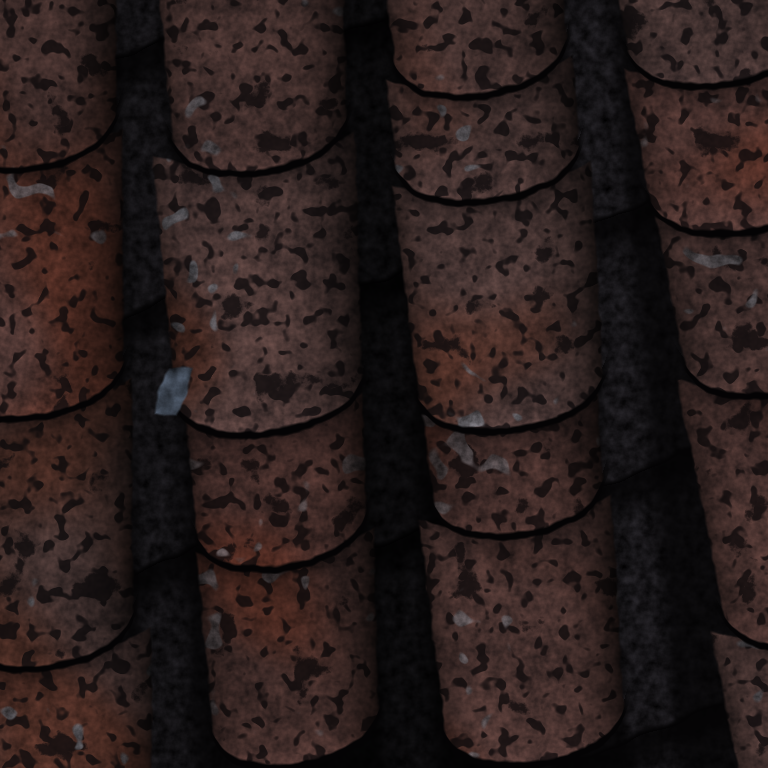
Write a WebGL 1 fragment shader that draws this texture.

```glsl
precision highp float;
// Weathered clay roof in dim light: four leaning columns of overlapping barrel tiles
// over dark pan tiles. Each column is laid from the eaves up, every tile shading
// the one below; gradient noise gives the pits, rust, grain and lichen.

uniform vec2 u_resolution;

// One lane per column, left to right
const vec4 COLUMN_X    = vec4(0.030, 0.325, 0.612, 0.925);
const vec4 COLUMN_LEAN = vec4(0.040, 0.060, 0.090, 0.165);
const vec4 LIP_BASE    = vec4(-0.19, -0.02, 0.05, -0.12);
const vec4 LIP_PITCH   = vec4(0.325, 0.2575, 0.2175, 0.27);
const vec4 LIP_SWING   = vec4(0.0, -0.055, -0.04, 0.07);
const vec4 LIP_RATE    = vec4(1.0, 2.094, 3.1416, 1.4);
const vec4 PAN_PHASE   = vec4(0.20, 0.10, 0.86, 0.50);
const vec4 PAN_LIGHT   = vec4(0.80, 0.45, 1.0, 1.0);

const float HALF_WIDTH = 0.104;
const float TAPER      = 0.035;
const float SOFT       = 0.0022;
const float GAP        = 0.007;
const float PAN_RATE   = 3.0;

const vec3 CLAY_LIGHT = vec3(0.37, 0.265, 0.25);
const vec3 CLAY_DARK  = vec3(0.14, 0.105, 0.105);
const vec3 RUST       = vec3(0.38, 0.20, 0.15);
const vec3 PIT        = vec3(0.06, 0.045, 0.05);
const vec3 LICHEN     = vec3(0.36, 0.35, 0.37);
const vec3 PAN        = vec3(0.092, 0.088, 0.098);
const vec3 SHADOW     = vec3(0.014, 0.011, 0.014);
const vec3 FLAKE      = vec3(0.30, 0.34, 0.40);
const vec2 FLAKE_POS  = vec2(0.225, 0.490);
const vec2 FLAKE_SIZE = vec2(0.019, 0.032);

float hash(vec2 p) {
  return fract(sin(dot(p, vec2(127.1, 311.7))) * 43758.5);
}

vec2 gradient(vec2 cell) {
  float a = 6.2832 * hash(cell);
  return vec2(cos(a), sin(a));
}

float noise(vec2 p) {
  vec2 i = floor(p), f = fract(p), e = vec2(1.0, 0.0);
  vec2 w = f * f * f * (f * (f * 6.0 - 15.0) + 10.0);
  float low  = mix(dot(gradient(i), f), dot(gradient(i + e), f - e), w.x);
  float high = mix(dot(gradient(i + e.yx), f - e.yx), dot(gradient(i + 1.0), f - 1.0), w.x);
  return mix(low, high, w.y);
}

float fbm(vec2 p) {
  float sum = 0.0, amp = 0.6;
  for (int k = 0; k < 4; k++) {
    sum += amp * noise(p);
    p = p * 2.03 + 17.3;
    amp *= 0.55;
  }
  return sum;
}

// Mottled clay with rust, pits and lichen
vec3 claySurface(vec2 p, float grain) {
  vec2 q = p + 0.008 * vec2(noise(p * 30.0), noise(p * 30.0 + 9.0));
  float tone = 0.56 + 0.5 * fbm(p * 8.0) + 0.7 * grain + 0.25 * noise(p * 170.0);
  vec3 clay = mix(CLAY_DARK, CLAY_LIGHT, clamp(tone, 0.0, 1.2));
  float rust = smoothstep(0.0, 0.5, noise(p * 4.5 + 2.0) + 0.35 - 0.5 * p.x - 0.2 * p.y);
  clay = mix(clay, RUST * (0.45 + 0.55 * tone), 0.75 * rust);
  float pits = smoothstep(0.16, 0.36, noise(q * 42.0) + 0.6 * noise(q * 85.0));
  float blotch = smoothstep(0.34, 0.46, noise(q * 19.0 + 5.0) + 0.3 * grain);
  clay = mix(clay, PIT, 0.8 * max(pits, blotch));
  float lichen = smoothstep(0.46, 0.58, noise(q * 34.0 + 7.0) + 0.6 * noise(p * 6.0 + 3.0));
  return mix(clay, LICHEN * (0.9 + grain), 0.85 * lichen);
}

// Sunken pan tile; t runs from one column axis (0) to the next (1)
vec3 panSurface(vec2 p, float t, float phase, float grain) {
  float f = fract(p.y * PAN_RATE + phase - 0.35 * (t - 0.5) + 0.03 * noise(p * 25.0));
  float lit = smoothstep(0.0, 0.03, f) * (1.0 - 0.8 * smoothstep(0.8, 0.98, f));
  float side = mix(0.3, 1.0, smoothstep(0.0, 0.11, 0.16 - abs(t - 0.5)));
  return SHADOW + PAN * lit * side * (0.75 + 1.3 * grain + 0.4 * noise(p * 120.0));
}

void main() {
  vec2 p = gl_FragCoord.xy / u_resolution;
  float grain = fbm(p * 55.0);
  float wobble = 0.003 * noise(p * 32.0) + 0.002 * noise(p * 75.0);
  vec3 clay = claySurface(p, grain);
  vec3 color = SHADOW;

  for (int c = 0; c < 4; c++) {
    float col = float(c);
    vec4 lane = vec4(equal(vec4(col), vec4(0.0, 1.0, 2.0, 3.0)));
    float x = p.x - dot(COLUMN_X, lane) - dot(COLUMN_LEAN, lane) * (1.0 - p.y);
    vec3 pan = panSurface(p, x / 0.3, dot(PAN_PHASE, lane), grain);
    if (x > 0.0) color = pan * dot(PAN_LIGHT, lane);

    // Tiles from the eaves upward, each covering the head of the last
    for (int n = 0; n < 5; n++) {
      float row = float(n);
      vec2 order = vec2(row, row + 1.0);
      vec2 lips = dot(LIP_BASE, lane) + dot(LIP_PITCH, lane) * order
                + dot(LIP_SWING, lane) * cos(dot(LIP_RATE, lane) * (order - 2.0));
      float seed = hash(vec2(col + 3.0, row + 8.0));
      float shift = 0.016 * (hash(vec2(row, col + 21.0)) - 0.5);
      float width = HALF_WIDTH + 0.018 * seed + TAPER * (p.y - lips.x);
      float u = (x - shift) / width;
      float sag = 0.028 * u * u + 0.016 * u + wobble;
      float above = p.y - lips.x - sag - 0.022 * pow(min(abs(u), 1.2), 8.0);
      float below = lips.y + sag + 0.004 - p.y;
      float side = (abs(u) - 1.0) * width + wobble;

      // Black crack and soft shade beneath the lip
      float under = 1.0 - smoothstep(-0.004, 0.012, side);
      float shade = max(1.0 - smoothstep(GAP, GAP + 0.006, -above), 0.7 * exp(min(above, 0.0) / 0.018));
      color = mix(color, SHADOW, under * shade * step(above, 0.01));

      // Rounded body, brighter on its left flank and along the lip
      float light = 1.0 - 0.45 * pow(min(abs(u), 1.0), 5.0) - 0.3 * smoothstep(0.2, 1.0, u);
      light *= (0.86 + 0.26 * seed) * (1.0 + 0.2 * exp(-max(above, 0.0) / 0.012));
      vec3 tint = mix(vec3(0.92, 0.97, 0.98), vec3(1.08, 0.98, 0.94), hash(vec2(row + 5.0, col)));
      float mask = smoothstep(-SOFT, SOFT, above) * smoothstep(-SOFT, SOFT, below)
                 * (1.0 - smoothstep(-SOFT, SOFT, side));
      color = mix(color, clay * tint * light, mask);
    }
  }

  // Loose slate flake caught in the first gutter
  vec2 d = p - FLAKE_POS;
  d.x -= 0.35 * d.y;
  vec2 edge = abs(d) - FLAKE_SIZE + 0.15 * abs(d.yx) + wobble;
  float flake = 1.0 - smoothstep(-SOFT, SOFT, max(edge.x, edge.y));
  color = mix(color, FLAKE * (0.75 + 0.8 * noise(p * 45.0) + 0.5 * grain), flake);

  gl_FragColor = vec4(clamp(color, 0.0, 1.0), 1.0);
}
```
